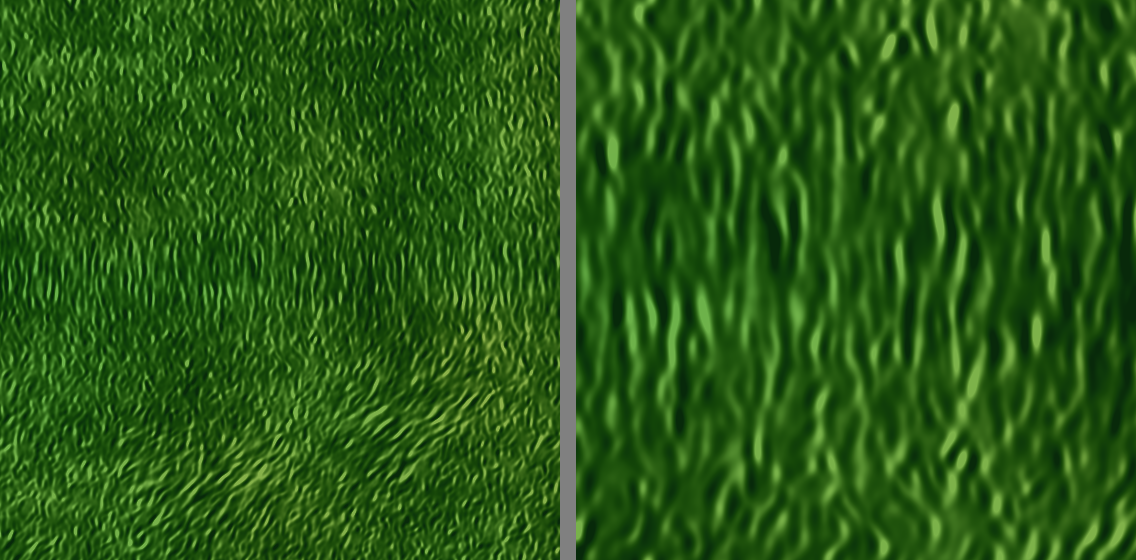
Left, the full canvas; right, a detail of the centre.
Write a Shadertoy shader that draws this texture.

```glsl
const float CELL = 1.0 / 32.0;         // spacing of the scatter grid
const int BLADES_PER_CELL = 7;
const float BLADE_FREQUENCY = 64.0;    // blades across the canvas
const float COMBED_FREQUENCY = 54.0;
const float FREQUENCY_SPREAD = 22.0;
const float PHASE_SPREAD = 0.7;        // below one favours light blades
const float BLADE_WIDTH = 0.0155;      // radius of influence across a blade
const float BLADE_LENGTH = 0.0175;     // radius of influence along a blade
const float LONG_BLADE = 0.031;
const float BLADE_CONTRAST = 2.0;
const float BAND_HEIGHT = 0.51;        // belt of long upright blades
const float BAND_WIDTH = 0.065;
const float COMBED_LEAN = 0.85;        // radians, swathe leaning right
const float COMBED_WIDTH = 0.13;
const float LOWER_LEAN = 0.3;
const float LEAN_SPREAD = 0.85;
const float WARP = 0.0025;
const float PATCH_CONTRAST = 1.35;
const float BREAK_CONTRAST = 0.85;
const float GRAIN_CONTRAST = 0.4;
const float LEVEL_SHIFT = -0.12;
const vec3 TINT = vec3(0.35, 0.0, 0.0);
const float TAU = 6.2831853;

const int SHADE_COUNT = 7;
const vec3 SHADES[SHADE_COUNT] = vec3[](
    vec3(0.03, 0.16, 0.04), vec3(0.05, 0.22, 0.04), vec3(0.08, 0.27, 0.03),
    vec3(0.13, 0.33, 0.05), vec3(0.20, 0.40, 0.09), vec3(0.29, 0.50, 0.15),
    vec3(0.49, 0.70, 0.29));
// Brightness, in standard deviations, at which each shade is reached
const float LEVELS[SHADE_COUNT] = float[](-2.6, -1.7, -0.8, 0.0, 0.7, 1.4, 2.6);

vec3 hash3(vec3 p) {
    p = fract(p * vec3(0.1031, 0.1030, 0.0973));
    p += dot(p, p.yxz + 33.33);
    return fract((p.xxy + p.yxx) * p.zyx);
}

vec2 gradient(vec2 cell) {
    float angle = TAU * hash3(vec3(cell + 50.0, 7.0)).x;
    return vec2(cos(angle), sin(angle));
}

float gradientNoise(vec2 p) {
    vec2 i = floor(p), f = p - i;
    vec2 u = f * f * f * (f * (f * 6.0 - 15.0) + 10.0);
    vec2 e = vec2(0.0, 1.0);
    return mix(mix(dot(gradient(i), f),
                   dot(gradient(i + e.yx), f - e.yx), u.x),
               mix(dot(gradient(i + e.xy), f - e.xy),
                   dot(gradient(i + e.yy), f - e.yy), u.x), u.y);
}

float bell(float x) {
    return exp(-x * x);
}

float bandMask(vec2 p) {
    return bell((p.y - BAND_HEIGHT) / BAND_WIDTH);
}

// Rising swathe of combed blades, broken into patches
float combedMask(vec2 p) {
    float swathe = bell((p.y - 0.08 - 0.22 * p.x) / COMBED_WIDTH);
    return swathe * smoothstep(-0.2, 0.2, gradientNoise(p * 5.0 + 3.0));
}

// Sum of short striped strokes, each following the local lean
float bladeField(vec2 p) {
    vec2 home = floor(p / CELL);
    float sum = 0.0;
    for (int y = -1; y <= 1; y++)
    for (int x = -1; x <= 1; x++) {
        vec2 cell = home + vec2(x, y);
        vec2 center = (cell + 0.5) * CELL;
        float combed = combedMask(center);
        float order = max(bandMask(center), combed);
        float lower = 1.0 - smoothstep(0.25, 0.45, center.y);
        float lean = mix(lower * LOWER_LEAN, COMBED_LEAN, combed);
        float spread = LEAN_SPREAD * (1.0 + 0.4 * lower) * (1.0 - 0.75 * order);
        float reach = mix(BLADE_LENGTH, LONG_BLADE, order);
        float pitch = mix(BLADE_FREQUENCY, COMBED_FREQUENCY, combed);

        for (int k = 0; k < BLADES_PER_CELL; k++) {
            vec3 place = hash3(vec3(cell + 90.0, float(k) + 11.0));
            vec3 style = hash3(vec3(cell + 170.0, float(k) + 37.0));
            float angle = lean + spread * (place.z - 0.5);
            vec2 along = vec2(sin(angle), cos(angle));
            vec2 offset = p - (cell + place.xy) * CELL;
            float across = dot(offset, vec2(along.y, -along.x));
            vec2 q = vec2(across / BLADE_WIDTH, dot(offset, along) / reach);
            float fade = max(0.0, 1.0 - dot(q, q));
            float frequency = pitch + FREQUENCY_SPREAD * (style.y - 0.5);
            float phase = PHASE_SPREAD * (style.x - 0.5);
            float stripe = cos(TAU * (frequency * across + phase));
            sum += (0.4 + 0.6 * style.z) * fade * fade * fade * stripe;
        }
    }
    return sum;
}

vec3 grassColor(float level) {
    vec3 color = SHADES[0];
    for (int i = 1; i < SHADE_COUNT; i++) {
        float t = (level - LEVELS[i - 1]) / (LEVELS[i] - LEVELS[i - 1]);
        color = mix(color, SHADES[i], clamp(t, 0.0, 1.0));
    }
    return color;
}

void mainImage(out vec4 fragColor, in vec2 fragCoord) {
    vec2 uv = fragCoord / iResolution.y;

    // Blades with a slight wander
    vec2 wander = vec2(gradientNoise(uv * 45.0), gradientNoise(uv * 45.0 + 60.0));
    float level = LEVEL_SHIFT + BLADE_CONTRAST * bladeField(uv + WARP * wander);

    // Light and dark patches, breaks along the blades, fine grain
    float patches = gradientNoise(uv * 5.0 + 8.0) + gradientNoise(uv * 22.0 + 21.0);
    level += PATCH_CONTRAST * patches;
    level += BREAK_CONTRAST * gradientNoise(uv * vec2(80.0, 55.0) + 5.0);
    level += GRAIN_CONTRAST * gradientNoise(uv * vec2(150.0, 100.0));

    // Olive tint to the right and in drifts, cooler in the belt
    float warmth = 0.5 * (uv.x - 0.5) + 0.6 * gradientNoise(uv * 3.0 + 14.0);
    warmth -= 0.2 * bandMask(uv);
    vec3 color = grassColor(level) * (1.0 + warmth * TINT);
    fragColor = vec4(clamp(color, 0.0, 1.0), 1.0);
}
```
